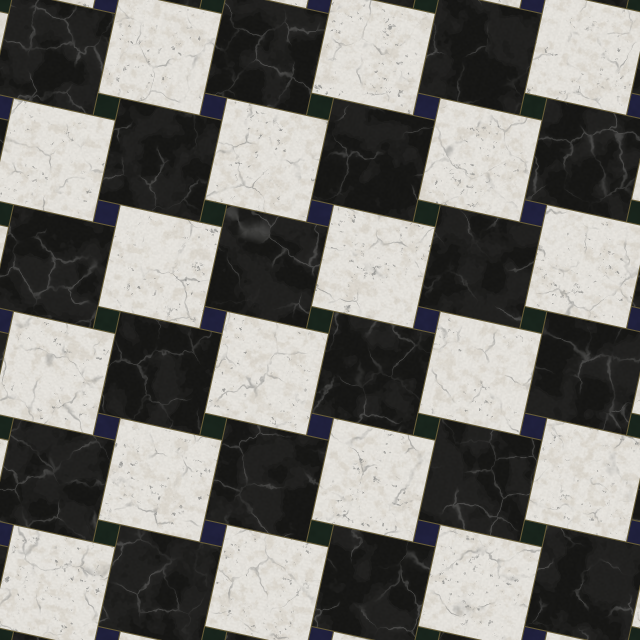
Write a Shadertoy shader that draws this pattern.

```glsl
// Marble floor of large tilted squares, black and white in turn, with small
// blue and green squares filling the gaps (a Pythagorean tiling, 6 by 6 cells).
// Stone is value-noise clouds and warped Voronoi veins, shifted per tile.

float hash(vec2 p) {
    return fract(sin(dot(p, vec2(127.1, 311.7))) * 43758.55);
}

float noise(vec2 p) {
    vec2 i = floor(p), f = fract(p);
    f = f * f * (3.0 - 2.0 * f);
    return mix(mix(hash(i), hash(i + vec2(1, 0)), f.x),
               mix(hash(i + vec2(0, 1)), hash(i + vec2(1, 1)), f.x), f.y);
}

float fbm(vec2 p) {
    float sum = 0.0, amp = 0.53;
    for (int i = 0; i < 4; i++) {
        sum += amp * noise(p);
        p = mat2(1.6, 1.2, -1.2, 1.6) * p + 7.3;
        amp *= 0.5;
    }
    return sum;
}

// Gap between the two nearest Voronoi points: zero along a crack
float crackGap(vec2 p) {
    p += 0.45 * (vec2(fbm(p * 2.5), fbm(p * 2.5 + 31.0)) - 0.5);
    vec2 cell = floor(p);
    float first = 9.0, second = 9.0;
    for (int y = -1; y <= 1; y++)
    for (int x = -1; x <= 1; x++) {
        vec2 c = cell + vec2(x, y);
        float d = length(c + vec2(hash(c), hash(c + 53.0)) - p);
        second = min(second, max(first, d));
        first = min(first, d);
    }
    return second - first;
}

float squareDist(vec2 p, float halfSide) {
    return max(abs(p.x), abs(p.y)) - halfSide;
}

vec3 blackMarble(vec2 p) {
    float cloud = fbm(p * 4.5);
    vec3 col = mix(vec3(0.088, 0.088, 0.082), vec3(0.128, 0.127, 0.122),
                   0.6 * smoothstep(0.46, 0.50, cloud) + 0.4 * smoothstep(0.54, 0.58, cloud));
    float gap = crackGap(p * 2.5);
    float strength = smoothstep(0.25, 0.75, noise(p * 5.0 + 11.0));
    col += 0.13 * strength * (1.0 - smoothstep(0.0, 0.07, gap));
    col += 0.025 * strength * (1.0 - smoothstep(0.0, 0.22, gap));
    return col + 0.012 * (noise(p * 50.0) - 0.5);
}

vec3 whiteMarble(vec2 p) {
    vec3 col = vec3(0.89, 0.88, 0.857);
    // Warm mottling and fine grain
    col -= vec3(0.04, 0.048, 0.06) * smoothstep(0.45, 0.75, fbm(p * 14.0));
    col += 0.035 * (noise(p * 60.0) - 0.5);
    // Grey flecks gathered in patches
    float fleck = smoothstep(0.66, 0.85, fbm(p * 24.0 + 19.0));
    fleck *= smoothstep(0.3, 0.65, noise(p * 5.0 + 3.0));
    col = mix(col, vec3(0.55, 0.55, 0.54), 0.8 * fleck);
    // Broken hairline veins
    float vein = 1.0 - smoothstep(0.0, 0.07, crackGap(p * 2.4 + 5.0));
    vein *= smoothstep(0.35, 0.8, fbm(p * 7.0 + 23.0));
    return mix(col, vec3(0.55, 0.55, 0.54), 0.6 * vein);
}

void mainImage(out vec4 fragColor, in vec2 fragCoord) {
    vec2 p = fragCoord / iResolution.xy * 6.0;
    float pixel = 6.0 / min(iResolution.x, iResolution.y);

    // The tilt sets both sides: cos(tilt) for large squares, sin(tilt) for small
    float tilt = 0.216;
    float c = cos(tilt), s = sin(tilt);
    mat2 turn = mat2(c, s, -s, c);

    // Small square centred on the nearest cell corner
    vec2 corner = floor(p + 0.5);
    float smallDist = squareDist(turn * (p - corner), 0.5 * s);

    // Large square that holds this point
    vec2 tile = vec2(0), local = vec2(0);
    float largeDist = 9.0;
    for (int y = -1; y <= 1; y++)
    for (int x = -1; x <= 1; x++) {
        vec2 id = floor(p) + vec2(x, y);
        vec2 q = turn * (p - id - 0.5);
        float d = squareDist(q, 0.5 * c);
        if (d < largeDist) {
            largeDist = d;
            tile = id;
            local = q;
        }
    }

    vec3 col;
    if (smallDist < largeDist) {
        col = mod(corner.x + corner.y, 2.0) < 0.5 ? vec3(0.095, 0.14, 0.108)
                                                  : vec3(0.122, 0.125, 0.235);
        vec2 wrapped = mod(corner, 6.0);
        col *= 0.92 + 0.16 * fbm((p - corner) * 18.0 + wrapped * 9.0);
    } else {
        vec2 id = mod(tile, 6.0);
        vec2 stone = local + 40.0 * vec2(hash(id + 2.0), hash(id + 71.0));
        col = mod(id.x + id.y, 2.0) < 0.5 ? whiteMarble(stone) : blackMarble(stone);
    }

    // Thin brass joint along every edge
    float edge = abs(min(smallDist, largeDist));
    float joint = clamp(0.5 + (0.005 - edge) / pixel, 0.0, 1.0);
    col = mix(col, vec3(0.40, 0.36, 0.22), joint);
    fragColor = vec4(col, 1.0);
}
```
